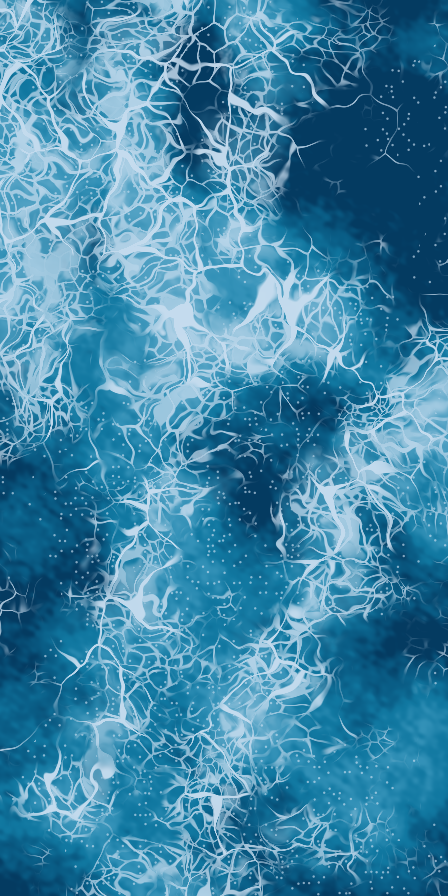
A Shadertoy shader for this texture:

```glsl
// Sea seen from above: deep blue swells under torn, lacy foam.
// Layered noise tints the water; warped cellular borders at three scales
// make the foam threads, gathered along a few drifting bands.

const vec3 ABYSS = vec3(0.015, 0.23, 0.38);
const vec3 DEEP  = vec3(0.035, 0.36, 0.52);
const vec3 BLUE  = vec3(0.065, 0.47, 0.63);
const vec3 TEAL  = vec3(0.20, 0.57, 0.72);
const vec3 VEIL  = vec3(0.43, 0.69, 0.81);
const vec3 FOAM  = vec3(0.79, 0.87, 0.94);

const float SWELL_CONTRAST = 1.75;
const float RIPPLE = 0.17;         // fine grain on the water
const float LACE_SCALE = 8.0;      // cells across the canvas, coarsest layer
const float THREAD_MIN = 0.0007;   // half widths of foam threads
const float THREAD_MAX = 0.0085;
const float THREAD_SOFT = 0.0022;
const float SPECK_SCALE = 85.0;

vec2 hash2(vec2 p) {
    vec3 q = fract(p.xyx * vec3(0.1031, 0.1030, 0.0973));
    q += dot(q, q.yzx + 33.33);
    return fract((q.xx + q.yz) * q.zy);
}

float noise(vec2 p) {
    vec2 i = floor(p), f = fract(p);
    f = f * f * (3.0 - 2.0 * f);
    float low = mix(hash2(i).x, hash2(i + vec2(1, 0)).x, f.x);
    float high = mix(hash2(i + vec2(0, 1)).x, hash2(i + vec2(1, 1)).x, f.x);
    return mix(low, high, f.y);
}

float fbm(vec2 p) {
    float sum = 0.0, amp = 0.533;
    for (int i = 0; i < 4; i++) {
        sum += amp * noise(p);
        p = mat2(1.6, 1.2, -1.2, 1.6) * p + 7.3;
        amp *= 0.5;
    }
    return sum;
}

// Gap between the nearest and second nearest cell points: zero on borders.
float cellBorder(vec2 p) {
    vec2 i = floor(p), f = fract(p);
    float near = 9.0, second = 9.0;
    for (int y = -1; y <= 1; y++)
    for (int x = -1; x <= 1; x++) {
        vec2 cell = vec2(x, y);
        float d = length(cell + hash2(i + cell) - f);
        second = min(second, max(near, d));
        near = min(near, d);
    }
    return second - near;
}

// Soft band of foam along a segment.
float band(vec2 p, vec2 a, vec2 b, float width) {
    vec2 ab = b - a;
    float d = length(p - a - ab * clamp(dot(p - a, ab) / dot(ab, ab), 0.0, 1.0));
    return exp(-d * d / (width * width));
}

float foamDensity(vec2 p) {
    float d = band(p, vec2(0.37, 2.05), vec2(0.26, 1.68), 0.09);
    d = max(d, band(p, vec2(0.26, 1.68), vec2(0.40, 1.15), 0.11));
    d = max(d, 0.85 * band(p, vec2(0.05, 1.95), vec2(0.08, 1.25), 0.20));
    d = max(d, 0.85 * band(p, vec2(0.42, 1.20), vec2(0.70, 1.32), 0.10));
    d = max(d, 0.70 * band(p, vec2(0.60, 1.95), vec2(0.52, 1.45), 0.12));
    d = max(d, 0.85 * band(p, vec2(0.95, 1.08), vec2(0.74, 0.82), 0.12));
    d = max(d, 0.80 * band(p, vec2(0.70, 0.68), vec2(0.45, 0.22), 0.12));
    d = max(d, 0.60 * band(p, vec2(0.42, 0.95), vec2(0.20, 0.25), 0.11));
    return max(d, 0.60 * band(p, vec2(0.30, 0.00), vec2(0.62, 0.10), 0.12));
}

vec3 waterColor(float t) {
    vec3 c = mix(ABYSS, DEEP, smoothstep(0.0, 0.32, t));
    c = mix(c, BLUE, smoothstep(0.28, 0.58, t));
    c = mix(c, TEAL, smoothstep(0.56, 0.88, t));
    return mix(c, VEIL, smoothstep(0.88, 1.30, t));
}

void mainImage(out vec4 fragColor, in vec2 fragCoord) {
    vec2 p = fragCoord / iResolution.x;
    float pixel = 1.0 / iResolution.x;

    // Turbulent warp shared by bands and lace
    vec2 swirl = vec2(fbm(p * 5.0), fbm(p * 5.0 + 31.0)) - 0.5;
    vec2 curl = vec2(noise(p * 32.0), noise(p * 32.0 + 57.0)) - 0.5;
    vec2 q = p + 0.16 * swirl + 0.016 * curl;
    float density = foamDensity(p + 0.20 * swirl);

    // Water: diagonal swells, shaded hollows and fine ripples
    vec2 along = mat2(0.83, 0.56, -0.56, 0.83) * p;
    float tone = 0.41 + SWELL_CONTRAST * (fbm(along * vec2(3.2, 4.6) + 0.3 * swirl + 4.0) - 0.5);
    tone += 0.48 * (density - 0.25);
    tone -= 0.35 * smoothstep(0.72, 1.0, p.x + 0.3 * swirl.x) * smoothstep(1.05, 1.3, p.y);
    tone -= 0.30 * band(p, vec2(0.44, 1.86), vec2(0.42, 1.62), 0.09);
    tone += RIPPLE * (noise(along * vec2(45.0, 90.0)) + noise(p * 70.0) - 1.0);
    vec3 color = waterColor(tone);

    // Thin milky veil and denser clots
    float veil = smoothstep(0.45, 0.80, fbm(q * 11.0 + 3.0) + 0.30 * (density - 0.4));
    float clot = smoothstep(0.60, 0.76, fbm(q * 17.0 + 13.0) + 0.24 * (density - 0.5));
    float foam = 0.65 * clot * smoothstep(0.2, 0.8, density);

    // Lace: broken threads on cell borders, finer in each layer
    for (int i = 0; i < 3; i++) {
        float k = float(i), scale = LACE_SCALE * exp2(k);
        float tear = fbm(p * (6.0 + 3.0 * k) + 19.0 * k);
        float patchy = smoothstep(0.38, 0.62, tear + 0.50 * (density - 0.42));
        float swollen = noise(q * 16.0 + 5.0 * k);
        float halfWidth = THREAD_MIN + THREAD_MAX * density * swollen * swollen * patchy / (1.0 + k);
        float gap = cellBorder(q * scale + 17.0 * k) / (2.0 * scale);
        float thread = 1.0 - smoothstep(halfWidth, halfWidth + max(THREAD_SOFT, pixel * 0.5), gap);
        foam = max(foam, thread * patchy * (0.95 - 0.13 * k));
    }

    // Scattered flecks
    vec2 cell = floor(p * SPECK_SCALE), rnd = hash2(cell + 71.0);
    float away = length(fract(p * SPECK_SCALE) - 0.3 - 0.4 * rnd);
    float fleck = 1.0 - smoothstep(0.10, 0.34, away);
    float chance = 0.22 * smoothstep(0.40, 0.65, fbm(p * 4.0 + 41.0) + 0.2 * density);
    foam = max(foam, 0.65 * fleck * step(hash2(cell + 13.0).y, chance));

    color = mix(color, VEIL, 0.50 * veil * smoothstep(0.1, 0.8, density));
    color = mix(color, FOAM, foam);
    fragColor = vec4(color, 1.0);
}
```
